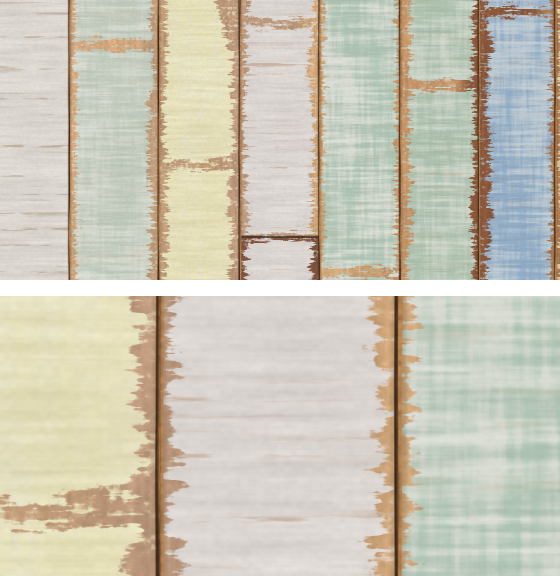
Top: the whole. Bottom: its middle third, enlarged.
Reproduce this texture procedurally as a Shadertoy shader.

```glsl
// Weathered upright planks in pale paint, with bare wood along their edges.
// Each plank has its own paint, wood and wear; stretched value noise makes
// the ragged paint edges, brush marks, scratches and wood grain.

const int PLANKS = 8;
// Plank borders, in units of the canvas height
const float EDGE[9] = float[9](-0.04, 0.249, 0.568, 0.857, 1.141, 1.430, 1.711, 1.984, 2.27);
const vec3 PAINT[8] = vec3[8](
    vec3(0.865, 0.845, 0.82), vec3(0.77, 0.81, 0.755), vec3(0.91, 0.885, 0.725),
    vec3(0.865, 0.84, 0.825), vec3(0.70, 0.785, 0.72), vec3(0.69, 0.77, 0.695),
    vec3(0.58, 0.69, 0.79), vec3(0.85, 0.78, 0.60));
const vec3 WOOD[8] = vec3[8](
    vec3(0.72, 0.64, 0.56), vec3(0.82, 0.65, 0.49), vec3(0.74, 0.60, 0.47),
    vec3(0.73, 0.59, 0.48), vec3(0.80, 0.64, 0.47), vec3(0.77, 0.58, 0.41),
    vec3(0.54, 0.34, 0.23), vec3(0.66, 0.47, 0.32));
// Bare width at the left and right of each plank
const vec2 BARE[8] = vec2[8](
    vec2(-0.04, -0.04), vec2(0.018, 0.029), vec2(0.021, 0.027), vec2(0.019, 0.026),
    vec2(0.013, 0.012), vec2(0.029, 0.020), vec2(0.031, 0.014), vec2(0.016, 0.016));
// Height and half width of the bare band across each plank
const vec2 BAND[8] = vec2[8](
    vec2(-1.0, 0.0), vec2(0.838, 0.019), vec2(0.406, 0.018), vec2(0.92, 0.014),
    vec2(0.028, 0.017), vec2(0.695, 0.016), vec2(0.955, 0.017), vec2(-1.0, 0.0));
// Whitewash, scratches and extra wear at the upper right corner
const vec3 WEAR[8] = vec3[8](
    vec3(0.2, 0.75, 0.0), vec3(0.65, 0.15, 0.0), vec3(0.3, 0.1, 0.06), vec3(0.3, 0.6, 0.0),
    vec3(0.8, 0.1, 0.0), vec3(0.6, 0.2, 0.0), vec3(0.55, 0.1, 0.0), vec3(0.3, 0.3, 0.0));
const vec3 WASH = vec3(0.87, 0.865, 0.84);
const vec3 DARK_WOOD = vec3(0.50, 0.33, 0.25);
const vec3 GAP_DARK = vec3(0.25, 0.17, 0.10);
const vec3 GAP_AMBER = vec3(0.70, 0.50, 0.31);
const float GAP_HALF = 0.0046;
const int CUT_PLANK = 3;         // plank made of two lengths
const float CUT_HEIGHT = 0.154;
const float RAGGED = 0.052;      // depth of the torn paint edge

float hash(vec2 p) {
    vec3 q = fract(p.xyx * 0.1031);
    q += dot(q, q.yzx + 33.33);
    return fract((q.x + q.y) * q.z);
}

float noise(vec2 p) {
    vec2 c = floor(p), f = fract(p);
    f = f * f * (3.0 - 2.0 * f);
    return mix(mix(hash(c), hash(c + vec2(1, 0)), f.x),
               mix(hash(c + vec2(0, 1)), hash(c + vec2(1, 1)), f.x), f.y);
}

float fbm(vec2 p) {
    float sum = 0.0, amp = 0.5;
    for (int k = 0; k < 3; k++) {
        sum += amp * noise(p);
        p = p * 2.03 + 11.7;
        amp *= 0.5;
    }
    return sum / 0.875;
}

void mainImage(out vec4 fragColor, in vec2 fragCoord) {
    vec2 p = fragCoord / iResolution.y;
    p.x *= 2.0 * iResolution.y / iResolution.x;
    float aa = 1.0 / iResolution.y;

    // Find the plank and the place within it
    int id = 0;
    for (int k = 1; k < PLANKS; k++) if (p.x > EDGE[k]) id = k;
    float left = p.x - EDGE[id], right = EDGE[id + 1] - p.x;
    float across = left / (left + right);
    vec2 s = p + vec2(7.0, 13.0) * float(id + 1);
    vec3 wear = WEAR[id];

    // Brush marks along and across, and fine speckle
    float comb = fbm(s * vec2(7.0, 105.0));
    float brush = fbm(s * vec2(95.0, 8.0));
    float speck = fbm(s * vec2(120.0, 150.0));

    // Bare wood with grain; the far edge borrows the neighbour's tone
    vec3 wood = mix(WOOD[id], WOOD[min(id + 1, PLANKS - 1)], smoothstep(0.65, 0.9, across));
    float cutSide = id == CUT_PLANK ? p.y - CUT_HEIGHT : 1.0;
    wood = mix(wood, DARK_WOOD, smoothstep(0.008, -0.002, cutSide));
    wood *= 0.85 + 0.18 * brush + 0.14 * speck;

    // Paint with combed ridges and uneven whitewash
    float patches = fbm(s * vec2(9.0, 4.0));
    float washed = smoothstep(0.36, 0.66, 0.35 * comb + 0.3 * brush + 0.35 * patches);
    vec3 paint = mix(PAINT[id], WASH, wear.x * washed);
    paint *= 0.975 + 0.10 * (comb - 0.5) + 0.05 * (speck - 0.5) + 0.03 * patches;

    // Thin scratches run in rows through the paint
    float row = smoothstep(0.60, 0.90, noise(s * vec2(1.5, 105.0)));
    float dash = smoothstep(0.38, 0.68, fbm(s * vec2(18.0, 130.0)));
    paint = mix(paint, WOOD[id], wear.y * row * dash);

    // Distance to the painted area, torn by horizontal streaks
    vec2 bare = BARE[id] * (0.6 + 0.8 * vec2(noise(s.yy * 5.0), noise(s.yy * 4.0 + 9.0)));
    bare.y += wear.z * smoothstep(0.78, 1.0, p.y);
    float edge = min(left - bare.x, right - bare.y);
    float band = abs(p.y - BAND[id].x) - BAND[id].y;
    edge = min(edge, band + 0.016 * (fbm(s * vec2(9.0, 30.0)) - 0.4));
    edge = min(edge, abs(cutSide + 0.003) - 0.010);
    float streak = fbm(s * vec2(17.0, 135.0));
    float torn = edge + RAGGED * (streak - 0.5) + 0.020 * (speck - 0.5);
    float cover = smoothstep(-aa - 0.002, aa + 0.005, torn);

    // Dry flecks and streaks of paint remain on the bare wood
    float fleck = 0.65 * smoothstep(0.52, 0.74, 0.5 * speck + 0.5 * streak);
    vec3 color = mix(wood, paint, max(cover, fleck));

    // Joint between the two lengths of the cut plank
    color = mix(color, GAP_DARK, 0.75 * smoothstep(0.003 + aa, 0.001, abs(cutSide)));

    // Gaps between planks: a dark slit beside a lit amber side
    float side = left < right ? left : -right;
    side += 0.002 * (noise(vec2(p.y * 9.0, float(id))) - 0.5);
    float lit = smoothstep(-0.003, 0.003, side + 0.005 * (noise(s.yy * 6.0) - 0.5));
    vec3 gap = mix(GAP_DARK, GAP_AMBER, lit) * (0.85 + 0.3 * speck);
    color *= 1.0 - 0.10 * smoothstep(0.012, 0.004, abs(side));
    color = mix(color, gap, smoothstep(GAP_HALF + aa, GAP_HALF - aa, abs(side)));

    fragColor = vec4(clamp(color, 0.0, 1.0), 1.0);
}
```
